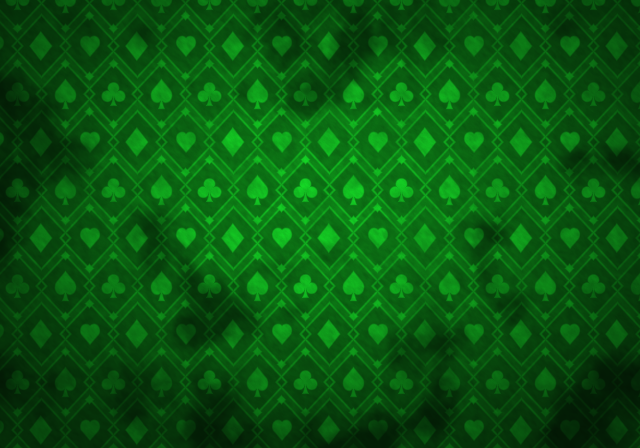
Reproduce this pattern procedurally as a WebGL 2 fragment shader.

```glsl
#version 300 es
precision highp float;
// Worn green card-table cloth: four card suits in overlapping rhombic frames.
uniform vec2 u_resolution;
out vec4 outColor;

float hash(vec2 p) {
  p = fract(p * vec2(0.1031, 0.1137));
  p += dot(p, p.yx + 33.33);
  return fract((p.x + p.y) * p.x * 17.0);
}

float noise(vec2 p) {
  vec2 i = floor(p), f = fract(p);
  f = f * f * (3.0 - 2.0 * f);
  return mix(mix(hash(i), hash(i + vec2(1, 0)), f.x),
             mix(hash(i + vec2(0, 1)), hash(i + vec2(1, 1)), f.x), f.y);
}

float fbm(vec2 p) {
  float sum = 0.0, amp = 0.5;
  for (int i = 0; i < 5; i++) {
    sum += amp * noise(p);
    p = mat2(1.6, 1.2, -1.2, 1.6) * p + 17.3;
    amp *= 0.5;
  }
  return sum;
}

// Offset from the nearest repeat of a centre in the unit cell
vec2 cellOffset(vec2 p, vec2 centre) {
  return fract(p - centre + 0.5) - 0.5;
}

float rhombus(vec2 p, vec2 halfSize) {
  return (dot(abs(p), 1.0 / halfSize) - 1.0) / length(1.0 / halfSize);
}

// Heart standing on its tip at the origin, about 1.2 wide and 1.1 high
float heartShape(vec2 p) {
  p.x = abs(p.x);
  if (p.x + p.y > 1.0) return length(p - vec2(0.25, 0.75)) - 0.3536;
  vec2 notch = p - vec2(0, 1), side = p - 0.5 * max(p.x + p.y, 0.0);
  return sqrt(min(dot(notch, notch), dot(side, side))) * sign(p.x - p.y);
}

// Flared foot from y = 0 down to -len
float stem(vec2 p, float len) {
  float t = clamp(-p.y / len, 0.0, 1.0);
  return max(abs(p.x) - 0.008 - 0.026 * t * t * t, abs(p.y + 0.5 * len) - 0.5 * len);
}

float heart(vec2 p) {
  return 0.169 * heartShape((p + vec2(0, 0.11)) / vec2(0.169, 0.195));
}

float spade(vec2 p) {
  float blade = 0.182 * heartShape(vec2(p.x, 0.155 - p.y) / vec2(0.182, 0.222));
  return min(blade, stem(p, 0.155));
}

float club(vec2 p) {
  float top = length(p - vec2(0, 0.062)) - 0.059;
  float side = length(vec2(abs(p.x) - 0.064, p.y + 0.022)) - 0.059;
  return min(min(top, side), min(length(p) - 0.03, stem(p, 0.122)));
}

void main() {
  vec2 uv = gl_FragCoord.xy / u_resolution;
  vec2 cloth = gl_FragCoord.xy / u_resolution.x;
  vec2 cell = cloth / 0.15;
  float aa = 1.0 / (0.15 * u_resolution.x);

  // Frames: quarter steps across, alternating between two rows
  float frame = 1.0, inside = 1.0, studs = 1.0;
  for (int i = 0; i < 4; i++) {
    vec2 p = cellOffset(cell, vec2(0.182 + 0.25 * float(i), i % 2 == 0 ? 0.687 : 0.187));
    float d = rhombus(p, vec2(0.301, 0.324));
    frame = min(frame, abs(d) - 0.0095);
    inside = min(inside, d);
    // Solid studs on the upper and lower tips, except around the diamond suit
    if (i != 1) studs = min(studs, rhombus(vec2(p.x, abs(p.y) - 0.316), vec2(0.046)));
  }

  // Suits
  float suits = min(club(cellOffset(cell, vec2(0.182, 0.687))),
                    spade(cellOffset(cell, vec2(0.682, 0.687))));
  suits = min(suits, rhombus(cellOffset(cell, vec2(0.425, 0.187)), vec2(0.118, 0.152)));
  suits = min(suits, heart(cellOffset(cell, vec2(0.938, 0.187))));

  float suitMask = 1.0 - smoothstep(-aa, aa, min(suits, studs));
  float lineMask = 1.0 - smoothstep(-aa, aa, frame);

  // Wear: faded print, dark stains gathering low down, woven grain
  float fade = smoothstep(0.35, 0.75, fbm(cloth * 16.0 + 5.0));
  float stain = smoothstep(0.52, 0.8, fbm(cloth * 9.0 + 41.0) + 0.14 * (1.0 - smoothstep(0.0, 0.4, uv.y)));
  float grain = fbm(mat2(0.7, 0.7, -0.7, 0.7) * cloth * vec2(90.0, 170.0)) - 0.48;

  vec3 felt = vec3(0.045, 0.43, 0.075) * mix(0.93, 1.06, smoothstep(-0.01, 0.02, inside));
  vec3 print = vec3(0.07, 0.72, 0.125);
  vec3 color = mix(felt, print, lineMask * (0.72 - 0.2 * fade));
  color = mix(color, print, suitMask * (0.96 - 0.3 * fade));
  color *= (1.0 + 0.28 * grain) * (1.0 - 0.45 * stain);

  // Light falling off towards the edges
  float spread = length((uv - vec2(0.51, 0.58)) * vec2(1.05, 1.0));
  color *= mix(1.1, 0.43, smoothstep(0.05, 0.75, spread));
  outColor = vec4(color, 1.0);
}
```
